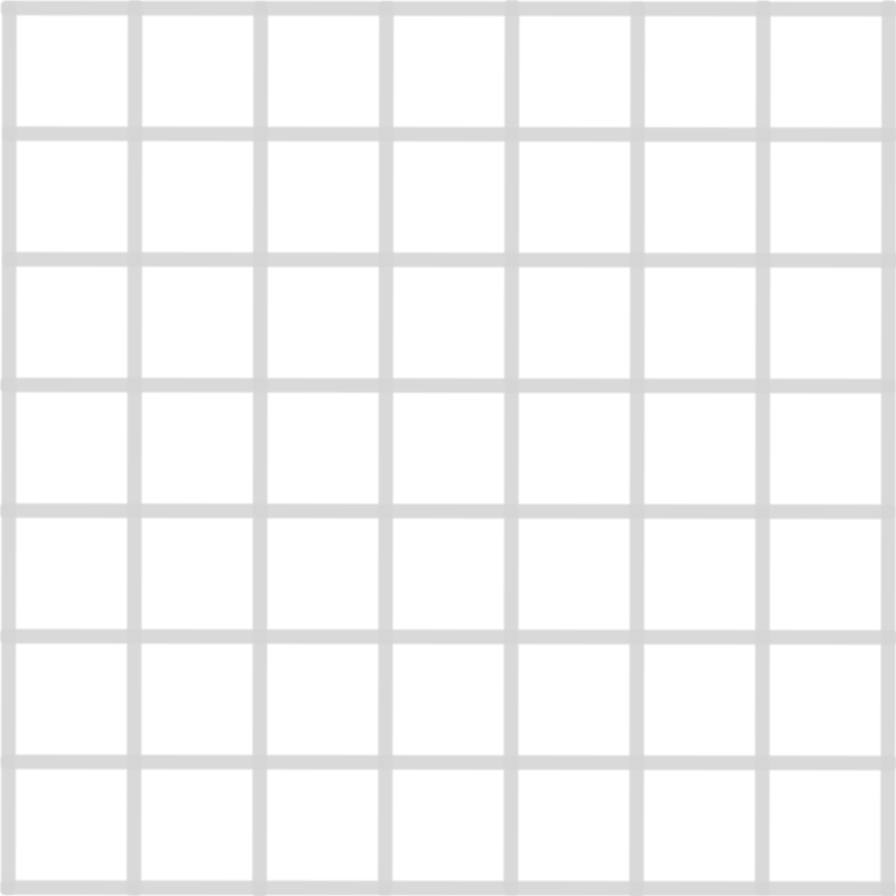
Reproduce this pattern procedurally as a Shadertoy shader.

```glsl
// Soft grey square grid, seven cells across and down, drawn with translucent marker strokes on white.

const float CELLS = 7.0;
const float PITCH = 0.14023;
const float HALF_WIDTH = 0.0081;
const float SOFTNESS = 0.0021;
const float CORNER_RADIUS = 0.005;
const float TILT = 0.0013;
const vec2 GRID_CENTER = vec2(0.0007, -0.0004);
const vec3 PAPER = vec3(1.0);
const vec3 INK = vec3(0.835);
const float INK_OPACITY = 0.91;

float hash(float n) {
    return fract(sin(n * 12.9898) * 43758.5453);
}

float roundedBox(vec2 p, vec2 halfSize, float radius) {
    vec2 d = abs(p) - halfSize + radius;
    return length(max(d, 0.0)) + min(max(d.x, d.y), 0.0) - radius;
}

// Coverage of the nearest stroke: p.x runs across the strokes, p.y along them.
float strokes(vec2 p, float seed, float blur) {
    float middle = 0.5 * CELLS;
    float index = clamp(round(p.x / PITCH + middle), 0.0, CELLS);
    float across = p.x - (index - middle) * PITCH;

    // Each end overshoots the outer line by a slightly different amount.
    float endSeed = seed + index * 2.0 + step(0.0, p.y);
    float halfLength = middle * PITCH + mix(0.0070, 0.0105, hash(endSeed));

    float d = roundedBox(vec2(across, p.y), vec2(HALF_WIDTH, halfLength), CORNER_RADIUS);
    return 1.0 - smoothstep(-blur, blur, d);
}

void mainImage(out vec4 fragColor, in vec2 fragCoord) {
    float size = min(iResolution.x, iResolution.y);
    vec2 p = (fragCoord - 0.5 * iResolution.xy) / size - GRID_CENTER;
    p += TILT * vec2(-p.y, p.x);
    float blur = max(SOFTNESS, 0.75 / size);

    // Translucent layers darken a little where they cross.
    vec3 color = mix(PAPER, INK, INK_OPACITY * strokes(p, 1.0, blur));
    color = mix(color, INK, INK_OPACITY * strokes(p.yx, 41.0, blur));
    fragColor = vec4(color, 1.0);
}
```
